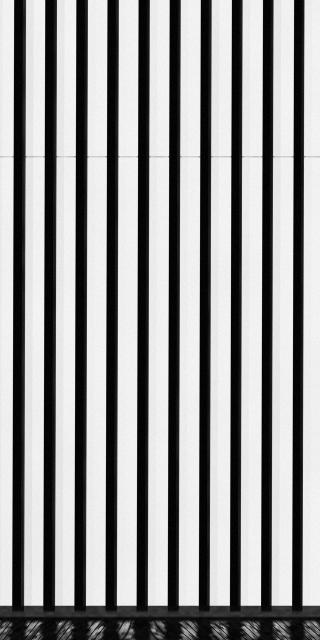
A WebGL 2 fragment shader for this pattern:

```glsl
#version 300 es
precision highp float;
// Tall pale wall planks split by ten dark slots, above a dark base and a glossy boarded floor.

#define SLOTS_PITCH 0.0972
#define FIRST_SLOT 0.0443
#define LEAN 0.0065
#define SLOT_WIDTHS vec2(0.0375, 0.0320)
#define EDGE_SOFT 0.0021
#define SEAM_Y 0.755
#define PLANK_END 0.0535
#define FLOOR_TOP 0.0345
#define GRAIN 0.022

uniform vec2 u_resolution;
out vec4 outColor;

const vec3 PAPER = vec3(0.945);
const vec3 INK = vec3(0.016);
const vec3 CHARCOAL = vec3(0.13);
const vec3 SLATE = vec3(0.27);

float hash(vec2 p) {
    p = fract(p * vec2(0.1031, 0.1137));
    p += dot(p, p.yx + 33.33);
    return fract((p.x + p.y) * p.x * 17.31);
}

float noise(vec2 p) {
    vec2 i = floor(p), f = fract(p);
    f = f * f * (3.0 - 2.0 * f);
    return mix(mix(hash(i), hash(i + vec2(1, 0)), f.x),
               mix(hash(i + vec2(0, 1)), hash(i + vec2(1, 1)), f.x), f.y);
}

// x: offset from the nearest slot centre, y: half width, z: slot number
vec3 nearestSlot(vec2 uv) {
    float halfWidth = 0.5 * mix(SLOT_WIDTHS.x, SLOT_WIDTHS.y, uv.x);
    float start = FIRST_SLOT - LEAN * (1.0 - uv.y);
    float t = (uv.x - start - halfWidth) / SLOTS_PITCH + 0.5;
    return vec3((fract(t) - 0.5) * SLOTS_PITCH, halfWidth, floor(t));
}

float below(float edge, float v, float soft) {
    return 1.0 - smoothstep(edge - soft, edge + soft, v);
}

// Plank face with uneven tone, a faint side bevel and one joint
vec3 plankColor(vec2 uv, vec3 slot, float soft) {
    float side = slot.x < 0.0 ? slot.x + SLOTS_PITCH : slot.x;
    float number = slot.z + step(0.0, slot.x);
    float bevel = below(slot.y + 0.024, side, soft);
    float tone = -0.045 * bevel * hash(vec2(number, 7.0));
    tone += 0.012 * (noise(uv * vec2(9.0, 14.0)) - 0.5);
    tone -= 0.02 * below(0.25, uv.y, 0.25) * (1.0 - uv.x);
    vec3 color = PAPER + tone;

    float joint = below(0.0009, abs(uv.y - SEAM_Y), 0.5 * soft);
    float nick = below(slot.y + 0.004, abs(slot.x), 0.003);
    float fade = 0.13 + 0.14 * noise(vec2(uv.x * 40.0, 3.0)) + 0.3 * nick;
    return color * (1.0 - joint * fade);
}

// Black recess with a grey lit wall along its right side
vec3 slotColor(vec2 uv, vec3 slot, float soft) {
    float across = slot.x / slot.y;
    float strength = mix(1.0, 0.5, uv.x) * (0.75 + 0.5 * hash(vec2(slot.z, 2.0)));
    float wall = smoothstep(0.36, 0.56, across);
    float wear = 0.55 + 0.6 * noise(vec2(slot.z * 5.0, uv.y * 30.0));
    vec3 color = mix(INK, CHARCOAL, wall * strength * wear);
    float rim = below(0.0008, abs(slot.x - 0.86 * slot.y), soft);
    return mix(color, SLATE, 0.55 * rim * strength);
}

// Slanted boards carrying broken reflections of the planks
vec3 floorColor(vec2 uv, float soft) {
    float depth = (FLOOR_TOP - uv.y) / FLOOR_TOP;
    float ripple = 0.014 * (noise(vec2(uv.x * 30.0, depth * 9.0)) - 0.5);
    vec3 slot = nearestSlot(vec2(uv.x + ripple, 0.0));
    float glow = smoothstep(-0.001, 0.016, abs(slot.x) - slot.y);

    float slant = mix(0.055, -0.075, smoothstep(0.3, 0.6, uv.x));
    float boards = (uv.x + slant * depth) * 46.0;
    float gap = abs(fract(boards) - 0.5);
    float seam = smoothstep(0.34, 0.46, gap);
    float streak = noise(vec2(boards * 1.5, depth * 7.0 + floor(boards + 0.5)));
    float light = glow * smoothstep(0.06, 0.3, depth) * (0.12 + 0.75 * streak);
    light *= mix(1.0, 0.65, depth) * (1.0 - 0.75 * seam);
    return INK + 0.05 * streak + light * PAPER;
}

void main() {
    vec2 uv = gl_FragCoord.xy / u_resolution;
    float softX = max(EDGE_SOFT, 0.7 / u_resolution.x);
    float softY = max(0.5 * EDGE_SOFT, 0.7 / u_resolution.y);
    vec3 slot = nearestSlot(uv);
    float recess = below(slot.y, abs(slot.x), softX);
    vec3 wall = mix(plankColor(uv, slot, softX), slotColor(uv, slot, softX), recess);

    // Base strip, darker where the slots run down into it
    float scuff = noise(uv * vec2(70.0, 240.0));
    vec3 base = mix(CHARCOAL, SLATE, 0.2 + 0.6 * scuff);
    float shadow = recess * smoothstep(0.041, 0.048, uv.y);
    base = mix(base, INK, 0.9 * shadow);
    base *= smoothstep(FLOOR_TOP - 0.002, FLOOR_TOP + 0.004, uv.y);

    vec3 color = mix(wall, base, below(PLANK_END, uv.y, softY));
    color = mix(color, floorColor(uv, softX), below(FLOOR_TOP, uv.y, softY));
    color += GRAIN * (hash(floor(uv * vec2(384.0, 768.0))) - 0.5);
    outColor = vec4(clamp(color, 0.0, 1.0), 1.0);
}
```
